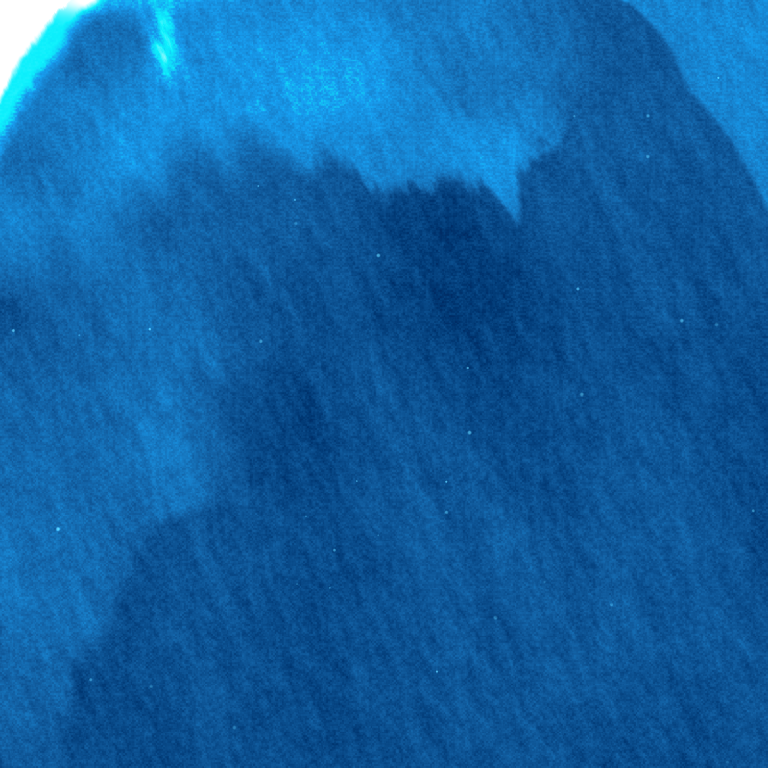
Reproduce this texture procedurally as a WebGL 2 fragment shader.

```glsl
#version 300 es
precision highp float;
// Shallow coast seen from above: white beach, cyan surf, pale shelf and wind-streaked deep water.
uniform vec2 u_resolution;
out vec4 fragColor;

float hash(vec2 p) {
  return fract(sin(dot(p, vec2(127.1, 311.7))) * 43758.5453);
}

float noise(vec2 p) {
  vec2 i = floor(p), f = fract(p);
  f = f * f * (3.0 - 2.0 * f);
  return mix(mix(hash(i), hash(i + vec2(1, 0)), f.x),
             mix(hash(i + vec2(0, 1)), hash(i + vec2(1, 1)), f.x), f.y);
}

float fbm(vec2 p) {
  float sum = 0.0, amp = 0.5;
  for (int i = 0; i < 5; i++) {
    sum += amp * noise(p);
    p = p * 2.03 + 7.3;
    amp *= 0.5;
  }
  return sum;
}

float glow(vec2 p, vec2 center, vec2 radius) {
  vec2 d = (p - center) / radius;
  return exp(-dot(d, d));
}

// Brightness level 0..5 to water, surf and sand colours
vec3 waterColor(float level) {
  vec3 c = mix(vec3(0.02, 0.26, 0.50), vec3(0.07, 0.37, 0.63), clamp(level, -0.8, 1.0));
  c = mix(c, vec3(0.09, 0.49, 0.78), clamp(level - 1.0, 0.0, 1.0));
  c = mix(c, vec3(0.09, 0.62, 0.94), clamp(level - 2.0, 0.0, 1.0));
  c = mix(c, vec3(0.05, 0.94, 0.99), clamp(level - 3.0, 0.0, 1.0));
  return mix(c, vec3(1.0), clamp(level - 4.0, 0.0, 1.0));
}

// Sparse faint whitecaps, one candidate per cell
float whitecaps(vec2 p) {
  vec2 g = p * 22.0, id = floor(g);
  vec2 center = 0.15 + 0.7 * vec2(hash(id + 3.1), hash(id + 8.7));
  float size = 0.025 + 0.03 * hash(id + 5.5);
  float dotMask = 1.0 - smoothstep(size * 0.3, size * 1.5, length(fract(g) - center));
  return dotMask * step(0.91, hash(id)) * (0.3 + hash(id + 1.9));
}

void main() {
  vec2 p = gl_FragCoord.xy / u_resolution;
  // Wind frame: x across the streaks, y along them
  vec2 wind = vec2(p.x * 0.91 + p.y * 0.41, p.y * 0.91 - p.x * 0.41);
  float cloud = fbm(p * 7.0) - 0.48;
  float broad = fbm(wind * vec2(11.0, 2.5) + 4.0) - 0.48;
  float band = fbm(wind * vec2(34.0, 5.0) + 9.0) - 0.48;
  float fine = fbm(wind * vec2(95.0, 28.0)) - 0.48;

  // Deep water with broad light and dark bands
  float deep = 0.45 + 0.8 * broad + 0.4 * cloud + 0.6 * band;
  deep -= 0.48 * glow(p, vec2(0.60, 0.64), vec2(0.15, 0.13));
  deep -= 0.32 * glow(p, vec2(0.37, 0.42), vec2(0.07, 0.14));
  deep += 0.55 * glow(p, vec2(0.27, 0.73), vec2(0.18, 0.11));
  deep += 0.32 * glow(p, vec2(0.85, 0.82), vec2(0.12, 0.16));
  deep += 0.20 * glow(p, vec2(0.70, 0.18), vec2(0.28, 0.20));
  // One clear streak with a sharp right side
  float streakX = p.x - 0.475 - 0.36 * (0.57 - p.y) - 0.02 * band;
  deep += 0.38 * smoothstep(-0.13, 0.0, streakX) * (1.0 - smoothstep(0.0, 0.015, streakX))
        * smoothstep(0.15, 0.38, p.y) * (1.0 - smoothstep(0.53, 0.62, p.y));

  // Pale bank along the left side, softer toward the top
  float bankEdge = 0.085 + 0.10 * smoothstep(0.05, 0.32, p.y)
                 + 0.10 * smoothstep(0.30, 0.36, p.y) + 0.03 * cloud + 0.03 * band;
  float bankSoft = mix(0.018, 0.06, smoothstep(0.25, 0.45, p.y));
  float bank = 1.0 - smoothstep(-bankSoft, bankSoft, p.x - bankEdge);
  float bankLevel = 1.2 + 1.1 * cloud + 0.4 * broad + 0.5 * band
                  + 0.50 * glow(p, vec2(0.03, 0.30), vec2(0.09, 0.18))
                  + 0.30 * glow(p, vec2(0.22, 0.40), vec2(0.05, 0.09))
                  - 0.70 * glow(p, vec2(0.02, 0.60), vec2(0.10, 0.07));
  float level = mix(deep, bankLevel, bank);

  // Bright shelf with a ragged, wind-combed lower edge
  float shelfY = 0.67 + 0.13 * smoothstep(0.08, 0.30, p.x) - 0.045 * smoothstep(0.42, 0.52, p.x)
               + 0.10 * smoothstep(0.67, 0.76, p.x) + 0.08 * smoothstep(0.76, 0.86, p.x);
  shelfY += 0.065 * (noise(vec2(wind.x * 32.0, wind.y * 5.0)) - 0.5) + 0.08 * band + 0.05 * fine;
  float soft = mix(0.07, 0.019, smoothstep(0.2, 0.5, p.x)) + 0.06 * smoothstep(0.76, 0.84, p.x);
  float shelf = smoothstep(-soft, soft, p.y - shelfY);
  float shelfLevel = 2.1 + 0.9 * cloud + 0.5 * broad + 0.4 * band;
  shelfLevel += 0.90 * glow(p, vec2(0.40, 0.90), vec2(0.17, 0.12));
  shelfLevel += 0.50 * glow(p, vec2(0.62, 0.80), vec2(0.09, 0.05));
  shelfLevel += 0.45 * glow(p, vec2(0.18, 0.78), vec2(0.08, 0.06));
  shelfLevel -= 0.40 * smoothstep(0.0, 0.02, p.x - 0.53 - 0.7 * (0.92 - p.y)) * smoothstep(0.82, 0.88, p.y);
  shelfLevel -= 1.05 * smoothstep(0.64, 0.82, p.x);
  shelfLevel -= 0.9 * glow(p, vec2(0.12, 0.93), vec2(0.07, 0.07));
  shelfLevel -= 0.65 * glow(p, vec2(0.03, 0.78), vec2(0.08, 0.06));
  level = mix(level, shelfLevel, shelf);

  // Pale water beyond the curved drop-off at upper right
  float dropX = 0.80 + 0.2 * pow((1.0 - p.y) / 0.273, 0.7) + 0.03 * cloud + 0.015 * band
              - 0.02 * glow(p, vec2(0.9, 0.88), vec2(0.1, 0.05));
  level = mix(level, 2.15 + 0.6 * cloud + 0.4 * band, smoothstep(-0.005, 0.008, p.x - dropX));

  // Surf and beach in the upper left corner
  float shore = dot(p - vec2(0.0, 0.868), vec2(0.84, -0.54)) + 0.07 * cloud + 0.015 * fine;
  level = mix(level, 4.0 + 0.4 * cloud, 1.0 - smoothstep(0.018, 0.052, shore));
  level = mix(level, 5.0, 1.0 - smoothstep(-0.010, 0.003, shore));
  level += 1.3 * glow(p, vec2(0.15, 1.0), vec2(0.10, 0.018));
  level += 2.4 * glow(p, vec2(0.216 + 0.04 * cloud, 0.945), vec2(0.018, 0.045)) * (0.9 + 1.2 * fine);
  level += 1.5 * glow(p, vec2(0.712, 0.805), vec2(0.007, 0.006));

  // Ripples, grain and whitecaps, calm over the beach
  float water = 1.0 - smoothstep(3.2, 4.2, level);
  float grain = hash(floor(p * 400.0)) + noise(p * 230.0) - 1.0;
  level += water * (1.1 * fine + 0.56 * grain);
  vec3 color = waterColor(level);
  color += water * 0.4 * whitecaps(p) * (1.0 - shelf) * vec3(0.5, 0.8, 0.7);
  fragColor = vec4(clamp(color, 0.0, 1.0), 1.0);
}
```
